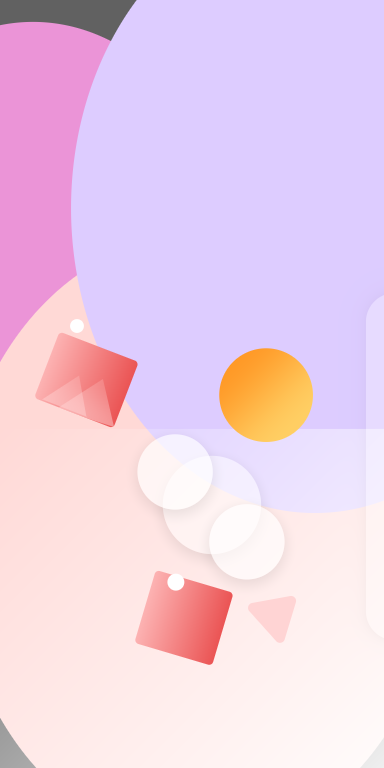
This background is drawn by a WebGL 2 fragment shader. Its source:

```glsl
#version 300 es
precision highp float;
// Pastel backdrop: large ovals, a frosted lower sheet, an orange disc, glass discs and tilted red cards.
uniform vec2 u_resolution;
out vec4 fragColor;

// Palette
const vec3 GRAY = vec3(0.38);
const vec3 ORCHID = vec3(0.92, 0.58, 0.845);
const vec3 PEACH = vec3(1.0, 0.85, 0.84);
const vec3 LILAC = vec3(0.865, 0.80, 1.0);
const vec3 ORANGE = vec3(1.0, 0.60, 0.15);
const vec3 AMBER = vec3(1.0, 0.81, 0.39);
const vec3 CARD_LIGHT = vec3(0.99, 0.70, 0.70);
const vec3 CARD_DARK = vec3(0.92, 0.33, 0.33);
const vec3 BLUSH = vec3(1.0, 0.83, 0.83);
const vec3 WHITE = vec3(1.0);

// Layout: the canvas is 1 wide and 2 high
const vec2 OVAL_RADII = vec2(0.635, 0.794);
const float SHEET_TOP = 0.883;
const float SHEET_ALPHA = 0.9;
const float GLASS_ALPHA = 0.66;
const float PANEL_ALPHA = 0.3;
const float SHADOW_ALPHA = 0.09;
const float SHADOW_BLUR = 0.035;
const vec2 SHADOW_SHIFT = vec2(0.0, -0.012);
const vec2 SUN_CENTER = vec2(0.693, 0.971);
const float SUN_RADIUS = 0.122;
const float CARD_CORNER = 0.011;

float cover(float d) {
    float pixel = 1.0 / u_resolution.x;
    return clamp(0.5 - d / pixel, 0.0, 1.0);
}

float ellipseDist(vec2 q, vec2 radii) {
    float k = length(q / radii);
    return k * (k - 1.0) / max(length(q / (radii * radii)), 1e-4);
}

float boxDist(vec2 q, vec2 halfSize, float corner) {
    vec2 d = abs(q) - halfSize + corner;
    return length(max(d, 0.0)) + min(max(d.x, d.y), 0.0) - corner;
}

float cross2(vec2 a, vec2 b) { return a.x * b.y - a.y * b.x; }

// x: squared distance to the edge, y: inner side of the edge
vec2 edgeDist(vec2 p, vec2 a, vec2 b, float winding) {
    vec2 e = b - a, v = p - a;
    vec2 w = v - e * clamp(dot(v, e) / dot(e, e), 0.0, 1.0);
    return vec2(dot(w, w), winding * cross2(e, v));
}

float triangleDist(vec2 p, vec2 a, vec2 b, vec2 c) {
    float winding = sign(cross2(b - a, c - a));
    vec2 d = min(min(edgeDist(p, a, b, winding), edgeDist(p, b, c, winding)),
                 edgeDist(p, c, a, winding));
    return -sqrt(d.x) * sign(d.y);
}

// Position in the frame of a shape tilted clockwise
vec2 tilted(vec2 q, float angle) {
    float c = cos(angle), s = sin(angle);
    return vec2(c * q.x - s * q.y, s * q.x + c * q.y);
}

vec3 drawCard(vec3 base, vec2 q, vec2 halfSize) {
    float t = clamp(0.5 + 0.5 * q.x / halfSize.x, 0.0, 1.0);
    return mix(base, mix(CARD_LIGHT, CARD_DARK, t), cover(boxDist(q, halfSize, CARD_CORNER)));
}

vec3 drawGlassDisc(vec3 base, vec2 p, vec2 center, float radius, float alpha) {
    float d = length(p - center) - radius;
    float shade = length(p - center - SHADOW_SHIFT) - radius;
    float shadow = 1.0 - smoothstep(-SHADOW_BLUR, SHADOW_BLUR, shade);
    base *= 1.0 - SHADOW_ALPHA * shadow * (1.0 - cover(d));
    return mix(base, WHITE, alpha * cover(d));
}

void main() {
    vec2 p = gl_FragCoord.xy / u_resolution * vec2(1.0, 2.0);

    // Large ovals
    vec3 col = GRAY;
    col = mix(col, ORCHID, cover(ellipseDist(p - vec2(0.086, 1.271), vec2(0.536, 0.672))));
    col = mix(col, PEACH, cover(ellipseDist(p - vec2(0.516, 0.594), OVAL_RADII)));
    col = mix(col, LILAC, cover(ellipseDist(p - vec2(0.820, 1.458), OVAL_RADII)));

    // Frosted sheet, whiter toward the lower right
    float fade = (p.x + SHEET_TOP - p.y) / (1.0 + SHEET_TOP);
    col = mix(col, WHITE, SHEET_ALPHA * clamp(fade, 0.0, 1.0) * cover(p.y - SHEET_TOP));

    // Glass panel entering from the right
    float panel = boxDist(p - vec2(1.25, 0.785), vec2(0.297, 0.452), 0.075);
    col *= 1.0 - 0.025 * exp(-max(panel, 0.0) * 60.0) * (1.0 - cover(panel));
    col = mix(col, WHITE, PANEL_ALPHA * cover(panel));

    // Orange disc
    vec2 sun = (p - SUN_CENTER) / SUN_RADIUS;
    vec3 sunColor = mix(ORANGE, AMBER, smoothstep(-1.1, 1.0, (sun.x - sun.y) * 0.707));
    col = mix(col, sunColor, cover((length(sun) - 1.0) * SUN_RADIUS));

    // Overlapping glass discs
    col = drawGlassDisc(col, p, vec2(0.552, 0.685), 0.128, 0.5);
    col = drawGlassDisc(col, p, vec2(0.456, 0.771), 0.098, GLASS_ALPHA);
    col = drawGlassDisc(col, p, vec2(0.643, 0.589), 0.098, GLASS_ALPHA);

    // Tilted cards, the upper one with two pale peaks
    vec2 upperHalf = vec2(0.1105, 0.0925);
    vec2 upper = tilted(p - vec2(0.225, 1.0105), 0.367);
    col = drawCard(col, upper, upperHalf);
    float inside = cover(boxDist(upper, upperHalf, CARD_CORNER));
    float haze = inside * mix(0.5, 0.22, smoothstep(-0.09, 0.02, upper.y));
    float backPeak = triangleDist(p, vec2(0.206, 1.022), vec2(0.110, 0.960), vec2(0.225, 0.915));
    float frontPeak = triangleDist(p, vec2(0.268, 1.013), vec2(0.148, 0.936), vec2(0.297, 0.888));
    col = mix(col, BLUSH, haze * cover(backPeak));
    col = mix(col, BLUSH, haze * cover(frontPeak));
    col = drawCard(col, tilted(p - vec2(0.479, 0.391), 0.288), vec2(0.1055, 0.099));

    // Rounded triangle and white dots
    float wedge = triangleDist(p, vec2(0.659, 0.417), vec2(0.758, 0.435), vec2(0.729, 0.339));
    col = mix(col, BLUSH, cover(wedge - 0.013));
    col = mix(col, WHITE, cover(length(p - vec2(0.2005, 1.151)) - 0.018));
    col = mix(col, WHITE, cover(length(p - vec2(0.458, 0.484)) - 0.022));

    fragColor = vec4(col, 1.0);
}
```
